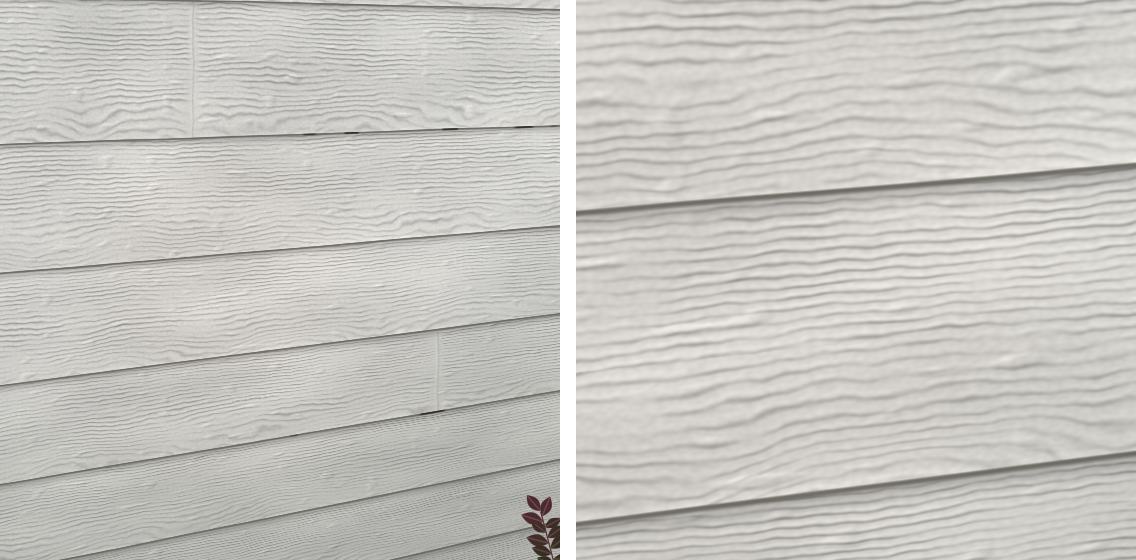
Left, the full canvas; right, a detail of the centre.
Reproduce this texture procedurally as a three.js fragment shader.

```glsl
varying vec2 vUv;

const float TAU = 6.28318;
const vec3 PAINT_TOP = vec3(0.825, 0.823, 0.806);
const vec3 PAINT_LOW = vec3(0.685, 0.688, 0.668);
const vec3 SEAM_SHADE = vec3(0.41, 0.40, 0.37);
const vec3 GAP_BROWN = vec3(0.20, 0.17, 0.13);
const vec3 LEAF_RED = vec3(0.36, 0.21, 0.23);
const vec3 LEAF_GREEN = vec3(0.20, 0.23, 0.13);

float hash(vec2 p) {
  vec3 q = fract(vec3(p.xyx) * 0.1031);
  q += dot(q, q.yzx + 33.33);
  return fract((q.x + q.y) * q.z);
}

float corner(vec2 cell, vec2 offset) {
  float angle = TAU * hash(cell);
  return dot(vec2(cos(angle), sin(angle)), offset);
}

float gradientNoise(vec2 p) {
  vec2 i = floor(p), f = fract(p);
  vec2 w = f * f * f * (f * (f * 6.0 - 15.0) + 10.0);
  vec2 e = vec2(1.0, 0.0);
  float low = mix(corner(i, f), corner(i + e, f - e), w.x);
  float high = mix(corner(i + e.yx, f - e.yx), corner(i + 1.0, f - 1.0), w.x);
  return mix(low, high, w.y);
}

// Board count in x, height of one board on the canvas in y
vec2 boardSpace(vec2 uv) {
  float drop = 1.0078 - uv.y - 0.0241 * uv.x;
  float span = 0.2862 - 0.0629 * uv.x;
  float depth = span - 0.078 * drop;
  return vec2(drop / depth, depth * depth / span);
}

// Embossed wood grain: fine and level above, arched near the lower edge
float woodGrain(vec2 p, float seed) {
  vec2 shift = vec2(seed * 17.3 + 40.0, seed * 9.1 + 40.0);
  float loose = smoothstep(0.5, 0.95, p.y);
  float phase = 31.0 * p.y - 8.0 * p.y * p.y;
  phase += mix(1.5, 4.4, loose) * gradientNoise(p * vec2(1.1, 2.2) + shift);
  phase += mix(0.45, 0.9, loose) * gradientNoise(p * vec2(4.0, 5.0) + shift);
  phase += 0.28 * gradientNoise(p * vec2(14.0, 12.0) + shift);
  float groove = pow(0.5 + 0.5 * sin(TAU * phase), 3.5);
  float ridge = pow(0.5 + 0.5 * sin(TAU * phase + 2.4), 2.5);
  float wear = 0.62 + 1.0 * gradientNoise(p * vec2(1.6, 5.0) + shift.yx);
  wear += 0.8 * gradientNoise(p * vec2(7.0, 26.0) + shift);
  float strength = mix(1.0, 0.6, loose) * clamp(wear, 0.12, 1.0);
  return strength * (0.06 * ridge - 0.235 * groove);
}

// Raised paint blisters, lit from above
float blisters(vec2 p, float seed) {
  vec2 q = p * vec2(6.0, 13.0) + seed * 11.7 + 70.0;
  float here = smoothstep(0.28, 0.6, gradientNoise(q));
  float above = smoothstep(0.28, 0.6, gradientNoise(q - vec2(0.08, 0.16)));
  return 0.13 * (here - above);
}

// Lens-shaped leaf: coverage in x, midrib in y
vec2 leaf(vec2 p, float angle, float size) {
  float c = cos(angle), s = sin(angle);
  vec2 q = vec2(c * p.x + s * p.y, c * p.y - s * p.x) / size;
  float halfWidth = 0.25 * sin(0.5 * TAU * clamp(q.x, 0.0, 1.0));
  float cover = 1.0 - smoothstep(-0.03, 0.04, abs(q.y) - halfWidth);
  cover *= step(0.0, q.x) * step(q.x, 1.0);
  return vec2(cover, 1.0 - smoothstep(0.01, 0.06, abs(q.y)));
}

// Leaves alternate along one leaning stem and turn upward at its tip
vec3 addSprig(vec3 color, vec2 uv) {
  float stem = abs(uv.x - 0.988 + 0.26 * uv.y) - 0.0012;
  color = mix(color, LEAF_RED, (1.0 - smoothstep(-0.001, 0.001, stem)) * step(uv.y, 0.085));
  for (int i = 0; i < 11; i++) {
    float k = float(i);
    float t = k / 10.0;
    float fan = mod(k, 2.0) < 0.5 ? 2.75 : 0.35;
    float height = 0.095 * t - 0.008;
    vec2 root = vec2(0.988 - 0.26 * height, height);
    float angle = mix(fan, 2.1, pow(t, 8.0)) + 0.8 * (hash(vec2(k, 4.0)) - 0.5);
    vec2 shape = leaf(uv - root, angle, 0.032 + 0.010 * hash(vec2(k, 8.0)));
    vec3 tint = mix(LEAF_GREEN, LEAF_RED, clamp(t + 0.5 * hash(vec2(k, 2.0)) - 0.2, 0.0, 1.0));
    color = mix(color, tint * (0.8 + 0.45 * shape.y), shape.x);
  }
  return color;
}

void main() {
  vec2 board = boardSpace(vUv);
  float count = board.x + 0.006 * gradientNoise(vec2(vUv.x * 6.0, floor(board.x + 0.5) + 0.4));
  float id = floor(count);
  float v = fract(count);
  vec2 p = vec2(vUv.x * 4.2, v);

  // Butt joints on every third board
  float jointX = 0.345 + 0.1457 * id + 0.003 * gradientNoise(vec2(v * 6.0, id + 0.3));
  float fromJoint = vUv.x - jointX;
  float hasJoint = 1.0 - step(0.5, mod(id, 3.0));
  float seed = id + 0.37 * hasJoint * step(0.0, fromJoint);
  float caulk = hasJoint * (1.0 - smoothstep(0.003, 0.012 + 0.02 * v * v, abs(fromJoint)));

  // Painted surface
  float relief = woodGrain(p, seed) * (1.0 - 0.8 * caulk) * mix(1.0, 0.85, clamp(id / 5.0, 0.0, 1.0));
  relief += blisters(p, seed) + 0.045 * gradientNoise(p * vec2(45.0, 55.0));
  relief += 0.06 * gradientNoise(vUv * 3.0 + 5.0) + 0.07 * gradientNoise(p * vec2(1.2, 2.5) + seed * 5.3);
  relief -= 0.06 * hasJoint * (1.0 - smoothstep(0.0005, 0.0025, abs(fromJoint)));
  relief += 0.02 * hasJoint * (1.0 - smoothstep(0.001, 0.004, abs(fromJoint + 0.004)));
  vec3 color = mix(PAINT_LOW, PAINT_TOP, smoothstep(-0.15, 0.62, vUv.y + 0.12 - 0.18 * vUv.x));
  color += vec3(0.012, 0.002, 0.0) * (1.0 - smoothstep(0.1, 0.5, distance(vUv, vec2(0.4, 0.5))));
  color *= 1.0 + relief;

  // Overlap: lit lip, cast shadow, thin seam and open gaps
  float fromSeam = (v < 0.5 ? v : v - 1.0) * board.y;
  float below = smoothstep(-0.0014, 0.0006, fromSeam);
  color *= 1.0 + 0.04 * (1.0 - below) * smoothstep(-0.007, -0.002, fromSeam);
  color *= 1.0 - 0.19 * below * (1.0 - smoothstep(0.0, 0.018, fromSeam));
  color = mix(color, SEAM_SHADE, 0.9 * below * (1.0 - smoothstep(0.001, 0.0042, fromSeam)));
  float seam = floor(count + 0.5);
  float open = smoothstep(0.12, 0.3, gradientNoise(vec2(vUv.x * 23.0, seam * 3.7 + 0.5)));
  open *= smoothstep(0.4, 0.6, vUv.x) * (1.0 - step(0.5, mod(seam + 2.0, 3.0)));
  color = mix(color, GAP_BROWN, open * below * (1.0 - smoothstep(0.001, 0.004, fromSeam)));

  gl_FragColor = vec4(addSprig(color, vUv), 1.0);
}
```
